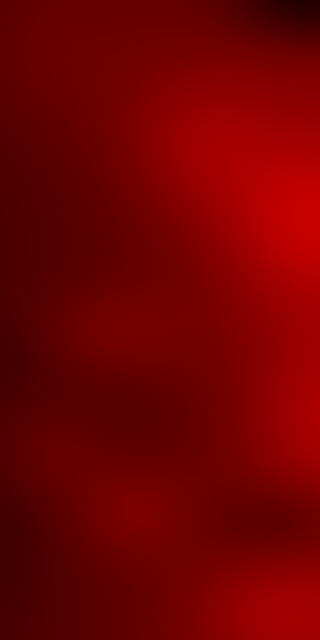
A Shadertoy shader for this background:

```glsl
// Soft elliptical falloff: 1 at the centre, fading smoothly to 0
float glow(vec2 p, vec2 centre, vec2 radius) {
    vec2 d = (p - centre) / radius;
    return exp(-dot(d, d));
}

// Dim left side rising to a brighter right side
float baseLight(float x, float dim, float bright) {
    return mix(dim, bright, x);
}

// Broad lights along the right side and the upper half
float largeLights(vec2 p) {
    float light = 0.29 * glow(p, vec2(0.97, 1.32), vec2(0.30, 0.26));
    light += 0.17 * glow(p, vec2(0.62, 1.55), vec2(0.25, 0.22));
    light += 0.18 * glow(p, vec2(1.02, 0.68), vec2(0.24, 0.25));
    light += 0.18 * glow(p, vec2(0.87, 0.07), vec2(0.28, 0.20));
    light += 0.05 * glow(p, vec2(1.00, 1.00), vec2(0.30, 0.25));
    light += 0.03 * glow(p, vec2(0.70, 1.75), vec2(0.45, 0.20));
    light += 0.08 * glow(p, vec2(0.12, 1.85), vec2(0.30, 0.30));
    return light;
}

// Faint embers in the darker left half
float embers(vec2 p) {
    float light = 0.10 * glow(p, vec2(0.36, 0.97), vec2(0.22, 0.14));
    light += 0.12 * glow(p, vec2(0.42, 0.40), vec2(0.18, 0.14));
    light += 0.08 * glow(p, vec2(0.16, 0.58), vec2(0.20, 0.14));
    return light;
}

// Dark pockets between the lights and in the upper right corner
float shadows(vec2 p) {
    float shade = 0.36 * glow(p, vec2(1.00, 2.02), vec2(0.27, 0.16));
    shade += 0.13 * glow(p, vec2(0.90, 0.37), vec2(0.25, 0.13));
    shade += 0.04 * glow(p, vec2(0.45, 0.68), vec2(0.25, 0.17));
    shade += 0.05 * glow(p, vec2(0.00, 0.30), vec2(0.15, 0.24));
    shade += 0.04 * glow(p, vec2(0.00, 0.88), vec2(0.14, 0.12));
    return shade;
}

void mainImage(out vec4 fragColor, in vec2 fragCoord) {
    const vec2 canvasSize = vec2(1.0, 2.0);
    const vec3 pureRed = vec3(1.0, 0.0, 0.0);

    vec2 p = fragCoord / iResolution.xy * canvasSize;
    float light = baseLight(p.x, 0.29, 0.48);
    light += largeLights(p) + embers(p) - shadows(p);

    fragColor = vec4(pureRed * clamp(light, 0.0, 1.0), 1.0);
}
```
